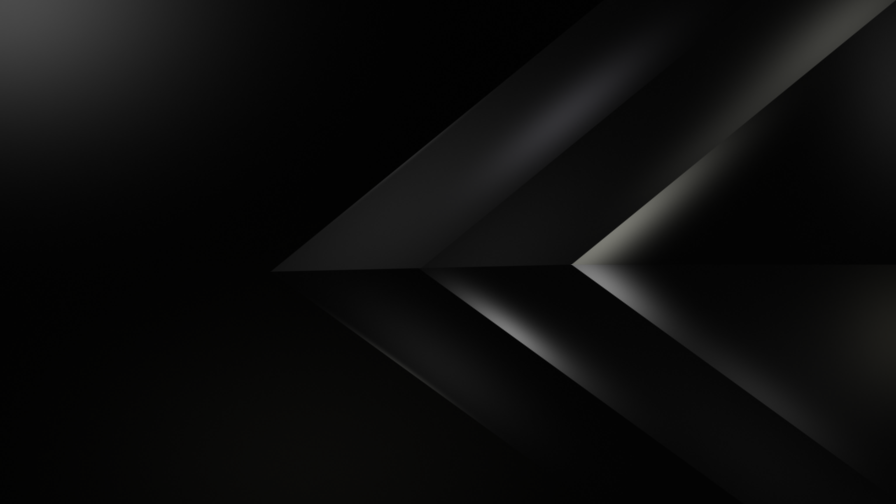
Reproduce this background procedurally as a Shadertoy shader.

```glsl
// Dark nested chevrons pointing left, split by a nearly level seam.
// Each slanted panel has a local frame (along, across its leading edge);
// elliptical Gaussian glows light the panels and are clipped by smooth edges.

// Layout, in units of canvas height
const vec2 TIP_OUTER = vec2(0.537, 0.461);
const vec2 TIP_MIDDLE = vec2(0.833, 0.466);
const vec2 TIP_INNER = vec2(1.134, 0.475);
const vec2 UPPER_DIR = vec2(0.775, 0.632);
const vec2 LOWER_DIR = vec2(0.810, -0.587);

// Tints
const vec3 NEUTRAL = vec3(1.0);
const vec3 COOL = vec3(0.98, 0.97, 1.05);
const vec3 WARM = vec3(1.02, 1.02, 0.96);
const vec3 OLIVE = vec3(1.05, 1.03, 0.88);

// Strengths
const float CORNER_LIGHT = 0.29;
const float STREAK_LIGHT = 0.15;
const float RIDGE_LIGHT = 0.46;
const float RIM_LIGHT = 0.10;
const float GRAIN = 0.003;

float glow(vec2 p, vec2 center, vec2 radius) {
    vec2 q = (p - center) / radius;
    return exp(-dot(q, q));
}

// x runs along the edge away from the tip, y runs into the panel
vec2 edgeFrame(vec2 p, vec2 tip, vec2 dir, float side) {
    vec2 q = p - tip;
    return vec2(dot(q, dir), side * dot(q, vec2(-dir.y, dir.x)));
}

float inside(float d) {
    float w = 1.0 / iResolution.y;
    return smoothstep(-w, w, d);
}

float hash(vec2 p) {
    return fract(sin(dot(p, vec2(12.99, 78.23))) * 43758.5);
}

vec3 backdrop(vec2 p) {
    vec3 c = vec3(0.006);
    c += NEUTRAL * CORNER_LIGHT * glow(p, vec2(0.0, 1.03), vec2(0.36, 0.27));
    c += OLIVE * 0.035 * glow(p, vec2(0.62, 0.08), vec2(0.42, 0.28));
    return c;
}

vec3 upperPanels(vec2 p, vec3 base) {
    vec2 a = edgeFrame(p, TIP_OUTER, UPPER_DIR, -1.0);
    vec2 b = edgeFrame(p, TIP_MIDDLE, UPPER_DIR, -1.0);
    vec2 c = edgeFrame(p, TIP_INNER, UPPER_DIR, -1.0);

    vec3 outer = vec3(0.018);
    outer += NEUTRAL * 0.095 * glow(a, vec2(0.26, 0.07), vec2(0.38, 0.16));
    outer += COOL * STREAK_LIGHT * glow(b, vec2(0.42, -0.052), vec2(0.20, 0.045));
    outer += NEUTRAL * 0.07 * glow(a, vec2(0.36, 0.0), vec2(0.14, 0.004));

    vec3 middle = vec3(0.022);
    middle += NEUTRAL * 0.055 * glow(b, vec2(0.10, 0.08), vec2(0.30, 0.14));
    middle += WARM * 0.22 * glow(c, vec2(0.72, -0.02), vec2(0.24, 0.07));
    middle += WARM * 0.09 * glow(c, vec2(0.38, 0.0), vec2(0.20, 0.05));

    vec3 inner = vec3(0.012);
    inner += WARM * RIDGE_LIGHT * glow(c, vec2(0.08, 0.0), vec2(0.27, 0.052));
    inner += NEUTRAL * 0.10 * glow(p, vec2(1.80, 0.84), vec2(0.13, 0.20));

    vec3 col = mix(base, outer, inside(a.y));
    col = mix(col, middle, inside(b.y));
    return mix(col, inner, inside(c.y));
}

vec3 lowerPanels(vec2 p, vec3 base) {
    vec2 a = edgeFrame(p, TIP_OUTER, LOWER_DIR, 1.0);
    vec2 b = edgeFrame(p, TIP_MIDDLE, LOWER_DIR, 1.0);
    vec2 c = edgeFrame(p, TIP_INNER, LOWER_DIR, 1.0);

    vec3 outer = vec3(0.012);
    outer += NEUTRAL * 0.075 * glow(a, vec2(0.38, 0.045), vec2(0.20, 0.07));
    outer += WARM * RIM_LIGHT * glow(a, vec2(0.32, 0.0), vec2(0.13, 0.006));

    vec3 middle = vec3(0.018);
    middle += NEUTRAL * 0.40 * glow(b, vec2(0.21, 0.0), vec2(0.12, 0.033));
    middle += NEUTRAL * 0.10 * glow(b, vec2(0.33, 0.0), vec2(0.16, 0.055));
    middle += NEUTRAL * 0.025 * glow(b, vec2(0.75, 0.09), vec2(0.28, 0.10));

    vec3 inner = vec3(0.016);
    inner += NEUTRAL * 0.48 * glow(c, vec2(0.06, 0.0), vec2(0.14, 0.050));
    inner += NEUTRAL * RIM_LIGHT * glow(c, vec2(0.44, 0.0), vec2(0.18, 0.05));
    inner += NEUTRAL * 0.03 * glow(p, vec2(1.60, 0.22), vec2(0.22, 0.18));
    inner += OLIVE * 0.09 * glow(p, vec2(1.80, 0.34), vec2(0.13, 0.13));

    vec3 col = mix(base, outer, inside(a.y));
    col = mix(col, middle, inside(b.y));
    return mix(col, inner, inside(c.y));
}

void mainImage(out vec4 fragColor, in vec2 fragCoord) {
    // Fit the wide composition to the canvas
    vec2 p = fragCoord / iResolution.xy * vec2(16.0 / 9.0, 1.0);
    vec3 base = backdrop(p);

    // The seam joins the three tips, then stays level
    float t = clamp((p.x - TIP_OUTER.x) / (TIP_INNER.x - TIP_OUTER.x), 0.0, 1.0);
    float seam = p.y - mix(TIP_OUTER.y, TIP_INNER.y, t);
    vec3 col = mix(lowerPanels(p, base), upperPanels(p, base), inside(seam));

    // Fine grain hides banding in the dark ramps
    col += GRAIN * (hash(floor(p * 288.0)) - 0.5);
    fragColor = vec4(clamp(col, 0.0, 1.0), 1.0);
}
```
